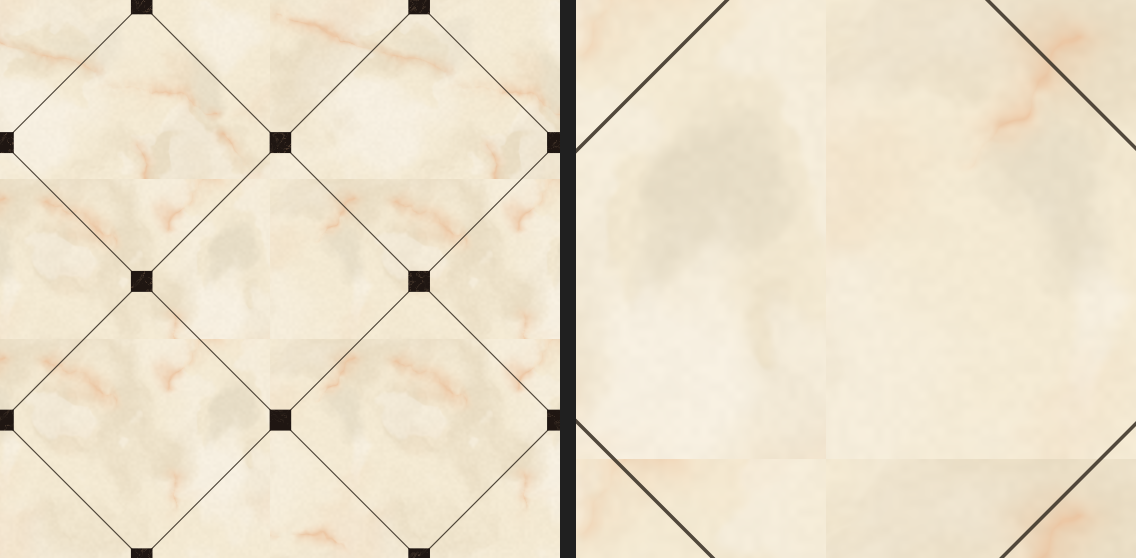
Left, the full canvas; right, a detail of the centre.
Give the GLSL for this pattern, as a WebGL 2 fragment shader.

```glsl
#version 300 es
precision highp float;
// Onyx floor: a diagonal lattice of thin dark joints with small square inserts
// where they cross, laid over cream marble slabs that repeat with visible seams.
// Slabs use warped noise, soft clouds and peach veins; joints use distances.

uniform vec2 u_resolution;
out vec4 fragColor;

// Lengths are fractions of the canvas width
const float PERIOD = 0.4955;
const vec2 ORIGIN = vec2(0.253, 0.494);
const float JOINT_HALF = 0.00105;
const vec2 INSERT_HALF = vec2(0.0193, 0.0187);
const float SLAB_WIDTH = 0.625;
const float SEAM_X = 0.482;
const vec3 SEAM_Y = vec3(0.391, 0.676, 1.388);

const vec3 CREAM = vec3(0.955, 0.915, 0.825);
const vec3 BEIGE = vec3(0.915, 0.865, 0.765);
const vec3 MILK = vec3(0.968, 0.942, 0.890);
const vec3 GREY = vec3(0.880, 0.840, 0.750);
const vec3 PEACH = vec3(0.920, 0.755, 0.610);
const vec3 JOINT = vec3(0.250, 0.215, 0.170);
const vec3 INSERT_DARK = vec3(0.120, 0.088, 0.072);
const vec3 INSERT_VEIN = vec3(0.470, 0.370, 0.290);

// Peach veins: start and end in slab coordinates, y down from the seam
const int VEINS = 10;
const vec4 VEIN[VEINS] = vec4[](
  vec4(0.09, 0.13, 0.16, 0.03), vec4(0.25, 0.05, 0.33, 0.12),
  vec4(0.45, 0.07, 0.53, 0.01), vec4(0.46, 0.23, 0.47, 0.31),
  vec4(0.03, 0.34, 0.13, 0.37), vec4(0.02, 0.42, 0.17, 0.48),
  vec4(0.17, 0.48, 0.31, 0.52), vec4(0.33, 0.55, 0.53, 0.59),
  vec4(0.39, 0.66, 0.41, 0.71), vec4(0.54, 0.65, 0.58, 0.70));

// Clouds: centre, radius, and tone (positive milky, negative grey)
const int CLOUDS = 8;
const vec4 CLOUD[CLOUDS] = vec4[](
  vec4(0.18, 0.62, 0.08, 0.9), vec4(0.56, 0.24, 0.07, 0.9),
  vec4(0.55, 0.43, 0.07, 0.8), vec4(0.16, 0.21, 0.04, 0.8),
  vec4(0.57, 0.15, 0.05, -0.8), vec4(0.52, 0.54, 0.07, -0.7),
  vec4(0.15, 0.15, 0.05, -0.7), vec4(0.30, 0.48, 0.06, -0.5));

float hash(vec2 p) {
  vec3 q = fract(p.xyx * 0.1031);
  q += dot(q, q.yzx + 33.33);
  return fract((q.x + q.y) * q.z);
}

float noise(vec2 p) {
  vec2 i = floor(p), f = fract(p);
  f = f * f * (3.0 - 2.0 * f);
  return mix(mix(hash(i), hash(i + vec2(1, 0)), f.x),
             mix(hash(i + vec2(0, 1)), hash(i + vec2(1, 1)), f.x), f.y);
}

float fbm(vec2 p) {
  float sum = 0.0, amp = 0.5;
  for (int i = 0; i < 5; i++) {
    sum += amp * noise(p);
    p = mat2(1.6, 1.2, -1.2, 1.6) * p + 7.3;
    amp *= 0.5;
  }
  return sum;
}

float segmentDistance(vec2 p, vec2 a, vec2 b) {
  vec2 ab = b - a;
  return length(p - a - ab * clamp(dot(p - a, ab) / dot(ab, ab), 0.0, 1.0));
}

vec3 marble(vec2 p) {
  vec2 warp = vec2(fbm(p * 9.0 + 3.0), fbm(p * 9.0 + 41.0)) - 0.48;
  vec2 q = p + 0.09 * warp;
  float body = fbm(q * 6.0 + 1.4 * warp + 17.0);
  vec3 col = mix(BEIGE, CREAM, smoothstep(0.28, 0.56, body));

  // Soft layers, each ending in one crisp milky edge
  float layer = fract(3.2 * fbm(q * 4.0 + 60.0));
  float edge = smoothstep(0.35, 0.9, layer) * (1.0 - smoothstep(0.93, 1.0, layer));
  col = mix(col, MILK, 0.5 * edge);

  for (int i = 0; i < CLOUDS; i++) {
    vec4 c = CLOUD[i];
    float mask = 1.0 - smoothstep(0.45, 1.15, length(p + 0.2 * warp - c.xy) / c.z);
    col = mix(col, c.w > 0.0 ? MILK : GREY, mask * abs(c.w) * (0.5 + 0.6 * body));
  }

  // A thin streak inside a wide faint stain, broken up by noise
  float stain = 0.0;
  for (int i = 0; i < VEINS; i++) {
    float d = segmentDistance(p + 0.10 * warp, VEIN[i].xy, VEIN[i].zw);
    stain = max(stain, 0.55 * exp(-d / 0.004) + 0.38 * exp(-d * d / 0.00028));
  }
  stain *= smoothstep(0.2, 0.65, fbm(q * 22.0 + 5.0));
  float blush = 0.14 * smoothstep(0.52, 0.72, fbm(q * 7.0 + 90.0));
  col = mix(col, PEACH, clamp(stain + blush, 0.0, 0.8));
  return col + 0.018 * (noise(p * 190.0) - 0.5);
}

void main() {
  vec2 uv = gl_FragCoord.xy / u_resolution.x;
  float px = 1.0 / u_resolution.x;

  // Slab under this point, in its own coordinates
  float top = uv.y > SEAM_Y.y ? SEAM_Y.z : uv.y > SEAM_Y.x ? SEAM_Y.y : SEAM_Y.x;
  vec3 col = marble(vec2(mod(uv.x - SEAM_X, SLAB_WIDTH), top - uv.y));

  // Diagonal joints lie where either rotated coordinate is whole
  vec2 g = (uv - ORIGIN) / PERIOD;
  vec2 s = vec2(g.x + g.y, g.x - g.y), id = round(s);
  vec2 gap = abs(s - id) * PERIOD * 0.7071;
  float joint = min(gap.x, gap.y) - JOINT_HALF;
  col = mix(col, JOINT, 0.9 * (1.0 - smoothstep(-0.6 * px, 0.6 * px, joint)));

  // Upright inserts at the crossings, each veined differently
  vec2 local = (g - 0.5 * vec2(id.x + id.y, id.x - id.y)) * PERIOD;
  vec2 box = abs(local) - INSERT_HALF;
  float seed = hash(id + 20.0);
  vec2 m = local * 75.0 + seed * 50.0;
  float ridge = abs(fbm(m + 2.0 * fbm(m + 9.0)) - 0.48);
  float vein = (1.0 - smoothstep(0.0, 0.07, ridge)) * mix(0.25, 0.8, seed);
  vec3 stone = mix(INSERT_DARK, INSERT_VEIN, vein * noise(m * 1.7 + 4.0));
  col = mix(col, stone, 1.0 - smoothstep(-0.6 * px, 0.6 * px, max(box.x, box.y)));

  fragColor = vec4(col, 1.0);
}
```
